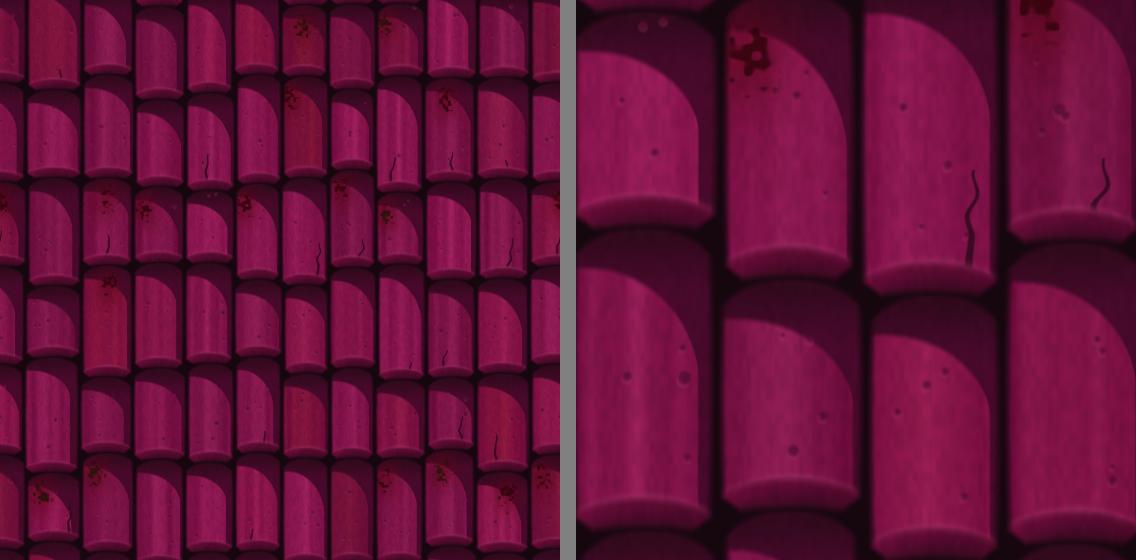
Left: the whole. Right: its middle third, enlarged.
A WebGL 1 fragment shader for this texture:

```glsl
precision highp float;
// Weathered magenta barrel roof tiles, 11 across and 6 down, repeating seamlessly.
uniform vec2 u_resolution;

const vec2 COUNT = vec2(11.0, 6.0);
const float CELL_ASPECT = 0.545; // cell width over cell height

const vec3 GAP = vec3(0.085, 0.025, 0.055);
const vec3 SHADE_DARK = vec3(0.19, 0.035, 0.11);
const vec3 SHADE = vec3(0.28, 0.035, 0.165);
const vec3 FACE_DEEP = vec3(0.41, 0.03, 0.22);
const vec3 FACE_LIT = vec3(0.57, 0.11, 0.335);
const vec3 FACE_RED = vec3(0.52, 0.085, 0.22);
const vec3 LIP = vec3(0.34, 0.035, 0.18);
const vec3 RIM = vec3(0.60, 0.17, 0.37);
const vec3 RUST = vec3(0.20, 0.015, 0.05);
const vec3 MOSS = vec3(0.15, 0.085, 0.03);

float hash(vec2 p) {
  return fract(sin(dot(p, vec2(127.1, 311.7))) * 43758.5453);
}

float noise(vec2 p) {
  vec2 i = floor(p), f = fract(p);
  f = f * f * (3.0 - 2.0 * f);
  return mix(mix(hash(i), hash(i + vec2(1.0, 0.0)), f.x),
             mix(hash(i + vec2(0.0, 1.0)), hash(i + vec2(1.0, 1.0)), f.x), f.y);
}

float tileHash(vec2 id, float salt) {
  return hash(mod(id, COUNT) + salt * 17.3);
}

// Left side of a tile, in cells: columns narrow and widen gently
float sideEdge(vec2 id) {
  return id.x + 0.5 + 0.15 * sin(6.28319 * id.x / COUNT.x)
       + 0.07 * (tileHash(id, 1.0) - 0.5);
}

// Lower end of a tile, in cells: each tile slips a little
float lowerEdge(vec2 id) {
  return id.y + 0.04 + 0.27 * (tileHash(id, 2.0) - 0.5);
}

// Signed distance to the tile outline: arched top, chamfered foot
float outline(vec2 p, float u, float halfWidth, float height) {
  float arch = height - 0.17 * (1.0 - sqrt(max(1.0 - u * u, 0.0)));
  float foot = 0.025 * (1.0 - u * u) + 0.25 * max(abs(u) - 0.68, 0.0);
  float bulge = 0.012 * cos(3.0 * (p.y / height - 0.5));
  return max(abs(p.x) - halfWidth + 0.018 - bulge, max(p.y - arch, foot - p.y));
}

vec3 faceColor(vec2 p, float u, vec2 id) {
  float seed = tileHash(id, 3.0) * 50.0;
  float wobble = 0.25 * noise(vec2(u * 3.0 + seed, p.y * 3.0));
  float streak = noise(vec2(u * 5.0 + seed + wobble, seed));
  streak = mix(streak, floor(streak * 5.0) / 4.0, 0.5);
  float glow = exp(-5.0 * (u + 0.05) * (u + 0.05));
  vec3 lit = mix(FACE_LIT, FACE_RED, smoothstep(0.55, 1.0, tileHash(id, 4.0)));
  vec3 col = mix(FACE_DEEP, lit, clamp(0.12 + 0.55 * streak + 0.45 * glow, 0.0, 1.1));
  return col * (0.91 + 0.16 * tileHash(id, 5.0));
}

// Pits with a pale lower rim, and a tapering crack from the foot
vec3 addDamage(vec3 col, vec2 p, float halfWidth, vec2 id, float soft) {
  for (int i = 0; i < 4; i++) {
    float k = float(i) + 6.0;
    vec2 c = vec2((tileHash(id, k) - 0.5) * 1.3 * halfWidth, 0.2 + 0.6 * tileHash(id, k + 5.0));
    float r = 0.006 + 0.016 * pow(tileHash(id, k + 10.0), 2.0);
    float pit = 1.0 - smoothstep(r - soft, r + soft, length(p - c));
    float rim = 1.0 - smoothstep(r, r + soft, length(p - c + vec2(0.004, 0.012)));
    col = mix(col, RIM, 0.3 * rim);
    col = mix(col, SHADE, 0.65 * pit);
  }
  float reach = 0.2 + 0.3 * tileHash(id, 22.0);
  float bend = 0.05 * (noise(vec2(p.y * 13.0, tileHash(id, 23.0) * 40.0)) - 0.5);
  float x = p.x - (tileHash(id, 24.0) - 0.4) * halfWidth - bend - 0.08 * p.y;
  float width = 0.013 * (1.0 - p.y / reach);
  float crack = (1.0 - smoothstep(width, width + soft, abs(x))) * step(p.y, reach);
  return mix(col, SHADE_DARK, 0.85 * crack * step(0.66, tileHash(id, 25.0)));
}

// Reddish stain with rust and moss specks near the upper end
vec3 addStain(vec3 col, vec2 p, float halfWidth, float height, vec2 id) {
  vec2 c = vec2((tileHash(id, 26.0) - 0.75) * halfWidth, height - 0.24);
  float patchy = exp(-45.0 * dot(p - c, (p - c) * vec2(1.0, 0.5)));
  float speck = noise(p * 34.0 + id * 7.0);
  float worn = step(0.7, tileHash(id, 27.0));
  col = mix(col, vec3(0.36, 0.02, 0.10), 0.6 * patchy * worn);
  return mix(col, mix(RUST, MOSS, step(0.87, tileHash(id, 27.0)) * noise(p * 20.0)),
             0.9 * worn * smoothstep(0.75, 0.95, 0.55 * speck + 0.6 * patchy));
}

vec3 tileColor(vec2 p, float u, float halfWidth, float height, float d, vec2 id, float soft) {
  // Dark shoulder with a rounded cast shadow around the lit face
  vec3 col = mix(SHADE, SHADE_DARK, smoothstep(height - 0.25, height - 0.02, p.y));
  float s = clamp((u + 0.75) / (1.42 + 0.2 * tileHash(id, 28.0)), 0.0, 1.0);
  float drop = 0.3 + 0.22 * tileHash(id, 29.0);
  float shadeTop = height - 0.16 - drop * (1.0 - sqrt(1.0 - s * s));
  float lit = 1.0 - smoothstep(-0.012, 0.018, p.y - shadeTop);
  lit *= 1.0 - smoothstep(0.97, 1.0, s);
  lit *= smoothstep(-0.98, -0.82, u);
  col = mix(col, faceColor(p, u, id), lit);
  col = addDamage(col, p, halfWidth, id, soft);
  col = addStain(col, p, halfWidth, height, id);
  // Foot: curved rim light above a darker lip
  float lipEdge = p.y - (0.145 - 0.065 * u * u);
  vec3 lip = mix(SHADE_DARK, LIP, smoothstep(-0.13, -0.02, lipEdge)) * (1.05 - 0.15 * u);
  col = mix(lip, col, smoothstep(-soft, soft, lipEdge));
  col = mix(col, RIM, 0.55 * exp(-3500.0 * lipEdge * lipEdge) * (1.0 - 0.6 * abs(u)));
  col *= 0.94 + 0.12 * noise(p * vec2(60.0, 25.0) + id * 3.0);
  return mix(col, GAP, 0.7 * smoothstep(-0.03, 0.0, d));
}

void main() {
  vec2 grid = gl_FragCoord.xy / u_resolution * COUNT;
  vec2 base = floor(grid - vec2(0.5, 0.0));
  float soft = max(0.009, 1.2 * COUNT.y / u_resolution.y);
  vec3 col = GAP;
  // Higher rows overlap lower ones
  for (int j = -1; j <= 1; j++) {
    for (int i = -1; i <= 1; i++) {
      vec2 id = base + vec2(float(i), float(j));
      float left = sideEdge(id), right = sideEdge(id + vec2(1.0, 0.0));
      float bottom = lowerEdge(id);
      float height = lowerEdge(id + vec2(0.0, 1.0)) - bottom + 0.04;
      float halfWidth = 0.5 * (right - left) * CELL_ASPECT;
      vec2 p = vec2((grid.x - 0.5 * (left + right)) * CELL_ASPECT, grid.y - bottom);
      float u = p.x / halfWidth;
      float d = outline(p, u, halfWidth, height);
      if (d < soft) {
        vec3 tile = tileColor(p, u, halfWidth, height, d, mod(id, COUNT), soft);
        col = mix(col, tile, 1.0 - smoothstep(-soft, soft, d));
      }
    }
  }
  gl_FragColor = vec4(col, 1.0);
}
```
